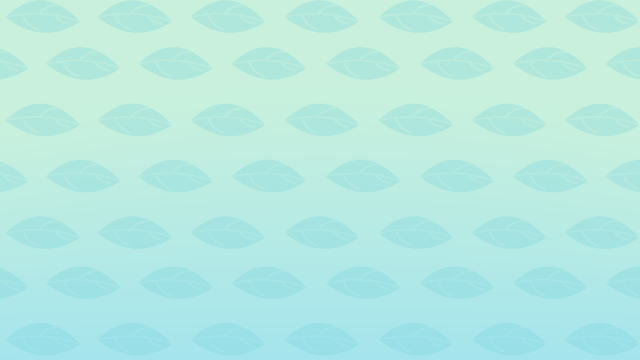
Give the GLSL for this pattern, as a Shadertoy shader.

```glsl
// Staggered rows of flat, veined leaves over a soft mint-to-aqua gradient.
// Each pixel finds its nearest row and column, then measures one leaf: a blade
// bounded by two parabolas, with its midrib and side veins as Bezier strokes.

const vec3 MINT = vec3(0.785, 0.942, 0.865);
const vec3 AQUA = vec3(0.645, 0.895, 0.928);
const vec3 LEAF_TINT = vec3(0.46, 0.82, 0.86);
const float LEAF_OPACITY = 0.29;
const float VEIN_FADE = 0.48;         // how far veins return to the background

// Layout, in canvas heights
const int ROWS = 7;
const float ROW_Y[ROWS] = float[](0.058, 0.215, 0.354, 0.511, 0.667, 0.824, 0.954);
const float PITCH = 0.262;
const float EVEN_START = 0.005;       // column offset from the canvas centre
const float ODD_START = -0.142;
const float BOW = 0.0008;             // slight crowding of the outer columns
const float LEAF_LENGTH = 0.207;

// Leaf shape, in leaf lengths
const float UPPER_BULGE = 0.254;
const float LOWER_BULGE = 0.180;
const float AXIS_DROP = -0.037;
const float AXIS_TILT = -0.060;
const float RIB_HALF_WIDTH = 0.011;
const float VEIN_HALF_WIDTH = 0.012;
const int CURVE_STEPS = 10;

float segmentDistance(vec2 p, vec2 a, vec2 b) {
    vec2 ab = b - a;
    float t = clamp(dot(p - a, ab) / dot(ab, ab), 0.0, 1.0);
    return length(p - a - ab * t);
}

// Distance to a quadratic Bezier, approximated by short segments
float curveDistance(vec2 p, vec2 a, vec2 control, vec2 b) {
    float d = 1e3;
    vec2 last = a;
    for (int i = 1; i <= CURVE_STEPS; i++) {
        float t = float(i) / float(CURVE_STEPS);
        vec2 next = mix(mix(a, control, t), mix(control, b, t), t);
        d = min(d, segmentDistance(p, last, next));
        last = next;
    }
    return d;
}

// Signed distance to the blade, negative inside
float bladeDistance(vec2 p) {
    float y = p.y - AXIS_DROP - AXIS_TILT * p.x;
    float bulge = y > 0.0 ? UPPER_BULGE : LOWER_BULGE;
    float slope = 8.0 * bulge * p.x;
    return (abs(y) - bulge * (1.0 - 4.0 * p.x * p.x)) / sqrt(1.0 + slope * slope);
}

float veinDistance(vec2 p) {
    float rib = curveDistance(p, vec2(-0.5, -0.01), vec2(0.0, 0.112), vec2(0.5, -0.067));
    float side = curveDistance(p, vec2(-0.05, 0.037), vec2(0.04, 0.155), vec2(0.216, 0.16));
    side = min(side, curveDistance(p, vec2(-0.26, 0.02), vec2(-0.224, -0.115), vec2(-0.067, -0.172)));
    side = min(side, curveDistance(p, vec2(0.164, 0.02), vec2(0.21, -0.07), vec2(0.36, -0.097)));
    return min(rib - RIB_HALF_WIDTH, side - VEIN_HALF_WIDTH);
}

// Position relative to the nearest leaf, in leaf lengths
vec2 leafSpace(vec2 p) {
    int row = 0;
    for (int i = 1; i < ROWS; i++) {
        if (abs(p.y - ROW_Y[i]) < abs(p.y - ROW_Y[row])) row = i;
    }
    float start = row % 2 == 0 ? EVEN_START : ODD_START;
    float center = start + PITCH * round((p.x - start) / PITCH);
    float column = center / PITCH;
    center -= sign(column) * BOW * column * column;
    if (column < 0.0) center += 2.0 * BOW * column * column * 0.25;
    return (p - vec2(center, ROW_Y[row])) / LEAF_LENGTH;
}

// Vertical blend whose upper limit arches over the middle
vec3 background(vec2 uv) {
    float side = 2.0 * uv.x - 1.0;
    float reach = 0.73 - 0.10 * side * side;
    float blue = 1.0 - uv.y / reach;
    blue = 0.5 * (blue + sqrt(blue * blue + 0.004));
    return mix(MINT, AQUA, clamp(blue, 0.0, 1.0));
}

float coverage(float d, float pixel) {
    return 1.0 - smoothstep(-0.7 * pixel, 0.7 * pixel, d);
}

void mainImage(out vec4 fragColor, in vec2 fragCoord) {
    vec2 uv = fragCoord / iResolution.xy;
    vec2 p = vec2(fragCoord.x - 0.5 * iResolution.x, fragCoord.y) / iResolution.y;
    float pixel = 1.0 / (iResolution.y * LEAF_LENGTH);

    vec2 leaf = leafSpace(p);
    float blade = coverage(bladeDistance(leaf), pixel);
    float vein = coverage(veinDistance(leaf), pixel);

    vec3 color = background(uv);
    color = mix(color, LEAF_TINT, LEAF_OPACITY * blade * (1.0 - VEIN_FADE * vein));
    fragColor = vec4(color, 1.0);
}
```
